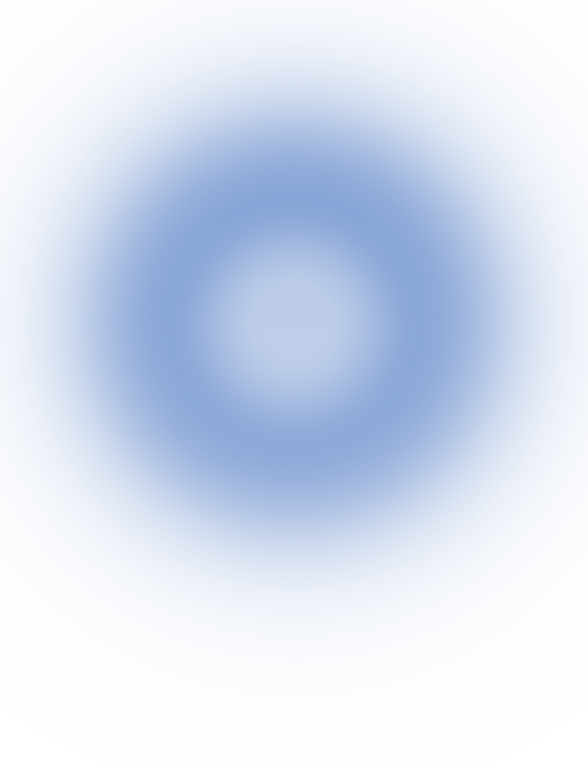
A Shadertoy shader for this background:

```glsl
// Soft blue halo with a pale core, fading into a white background.

#define CENTER       vec2(0.5, 0.578)        // fraction of the canvas
#define HALO_RADIUS  0.36                    // half-strength radius, in canvas widths
#define HALO_FALLOFF 6.3
#define HALO_DENSITY 1.04
#define CORE_INNER   0.05
#define CORE_OUTER   0.225
#define CORE_FADE    0.475
#define VERTICAL_TILT 0.12                   // slightly denser towards the top
#define PAPER_WHITE  vec3(1.0, 1.0, 1.0)
#define HALO_BLUE    vec3(0.545, 0.655, 0.845)

// Plateau that rolls off smoothly and leaves a long, faint tail.
float haloDensity(float radius) {
    return HALO_DENSITY / (1.0 + pow(radius / HALO_RADIUS, HALO_FALLOFF));
}

// Amount of blue removed around the centre.
float coreFade(float radius) {
    return CORE_FADE * (1.0 - smoothstep(CORE_INNER, CORE_OUTER, radius));
}

void mainImage(out vec4 fragColor, in vec2 fragCoord) {
    vec2 position = (fragCoord - CENTER * iResolution.xy) / iResolution.x;
    float radius = length(position);

    // Halo with its lighter core
    float density = haloDensity(radius) - coreFade(radius);
    density *= 1.0 + VERTICAL_TILT * clamp(position.y, -0.3, 0.3);

    vec3 color = mix(PAPER_WHITE, HALO_BLUE, density);
    fragColor = vec4(clamp(color, 0.0, 1.0), 1.0);
}
```
